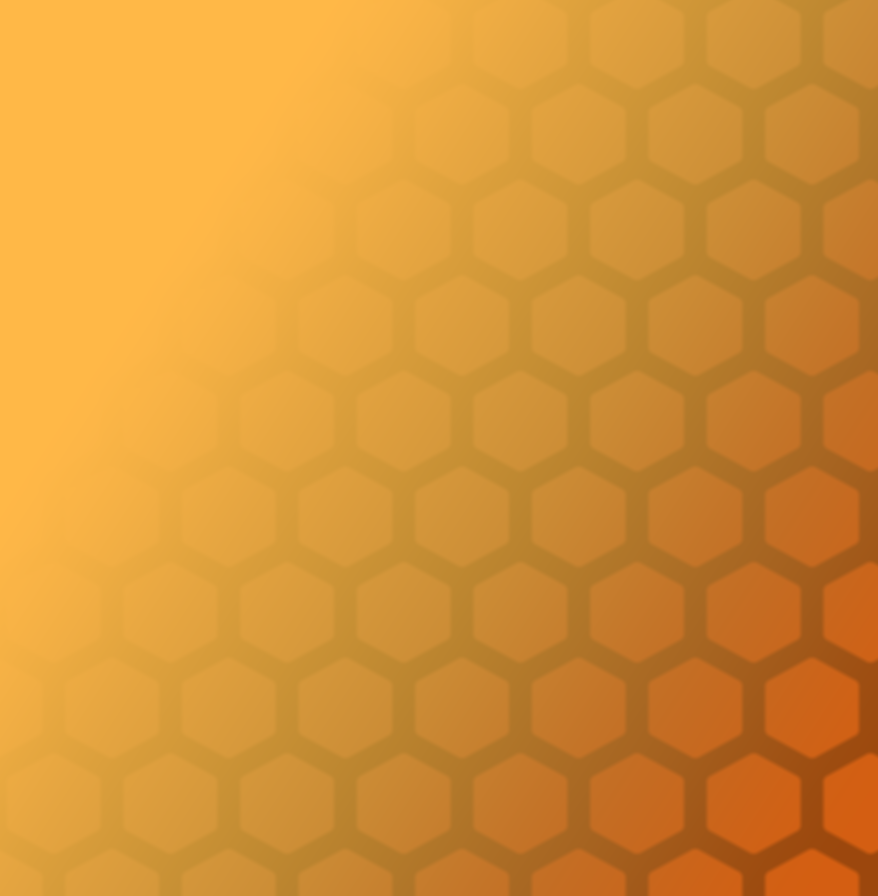
This background is drawn by a WebGL 2 fragment shader. Its source:

```glsl
#version 300 es
precision highp float;
// Amber honeycomb fading out of a plain golden corner at the upper left.
// A hexagon lattice selects between two colour ramps, one for the cells and
// one for the walls, both running along the same slanted axis.
#define SPACING 0.1302                 // distance between cells in a row
#define ROW_HEIGHT 0.1067              // distance between rows
#define ORIGIN vec2(0.7110, 0.5300)    // centre of one cell
#define APOTHEM 0.402                  // cell half width, in spacings
#define ROUNDING 0.07                  // corner radius, in spacings
#define SOFTNESS 0.028                 // edge blur, in spacings
#define FADE_AXIS vec2(0.84, 0.55)     // rightward and downward weights
#define FADE_START 0.316
#define FADE_STEP 0.2474               // distance between colour stops

uniform vec2 u_resolution;
out vec4 fragColor;

const float SQRT3 = 1.7320508;

const vec3 CELL[5] = vec3[5](
    vec3(1.00, 0.72, 0.28), vec3(0.89, 0.64, 0.25), vec3(0.80, 0.55, 0.21),
    vec3(0.77, 0.43, 0.14), vec3(0.83, 0.37, 0.07));
const vec3 WALL[5] = vec3[5](
    vec3(1.00, 0.72, 0.28), vec3(0.86, 0.625, 0.235), vec3(0.735, 0.52, 0.185),
    vec3(0.655, 0.395, 0.13), vec3(0.61, 0.28, 0.05));

// Smooth Catmull-Rom curve through the five stops.
vec3 ramp(vec3 stops[5], float t) {
    t = clamp(t, 0.0, 4.0);
    int i = min(int(t), 3);
    float f = t - float(i);
    vec3 a = stops[max(i - 1, 0)], b = stops[i];
    vec3 c = stops[i + 1], d = stops[min(i + 2, 4)];
    return b + 0.5 * f * (c - a + f * (2.0 * a - 5.0 * b + 4.0 * c - d
        + f * (3.0 * (b - c) + d - a)));
}

// Offset from the nearest centre of a hexagonal lattice with unit spacing.
vec2 nearestCell(vec2 p) {
    vec2 period = vec2(1.0, SQRT3);
    vec2 a = mod(p + 0.5 * period, period) - 0.5 * period;
    vec2 b = mod(p, period) - 0.5 * period;
    return dot(a, a) < dot(b, b) ? a : b;
}

// Signed distance to a pointy-top hexagon.
float hexagon(vec2 p, float apothem) {
    vec2 k = vec2(-0.5 * SQRT3, 0.5);
    float halfSide = apothem / SQRT3;
    p = abs(p.yx);
    p -= 2.0 * min(dot(k, p), 0.0) * k;
    p -= vec2(clamp(p.x, -halfSide, halfSide), apothem);
    return length(p) * sign(p.y);
}

void main() {
    vec2 p = gl_FragCoord.xy / u_resolution.y;

    // Slightly flattened honeycomb
    vec2 pitch = vec2(SPACING, ROW_HEIGHT / (0.5 * SQRT3));
    vec2 local = nearestCell((p - ORIGIN) / pitch);
    float dist = hexagon(local, APOTHEM - ROUNDING) - ROUNDING;
    float blur = max(SOFTNESS, 0.7 / (u_resolution.y * SPACING));
    float wall = smoothstep(-blur, blur, dist);

    // Diagonal colour fade
    float fade = (dot(vec2(p.x, 1.0 - p.y), FADE_AXIS) - FADE_START) / FADE_STEP;
    fragColor = vec4(mix(ramp(CELL, fade), ramp(WALL, fade), wall), 1.0);
}
```
